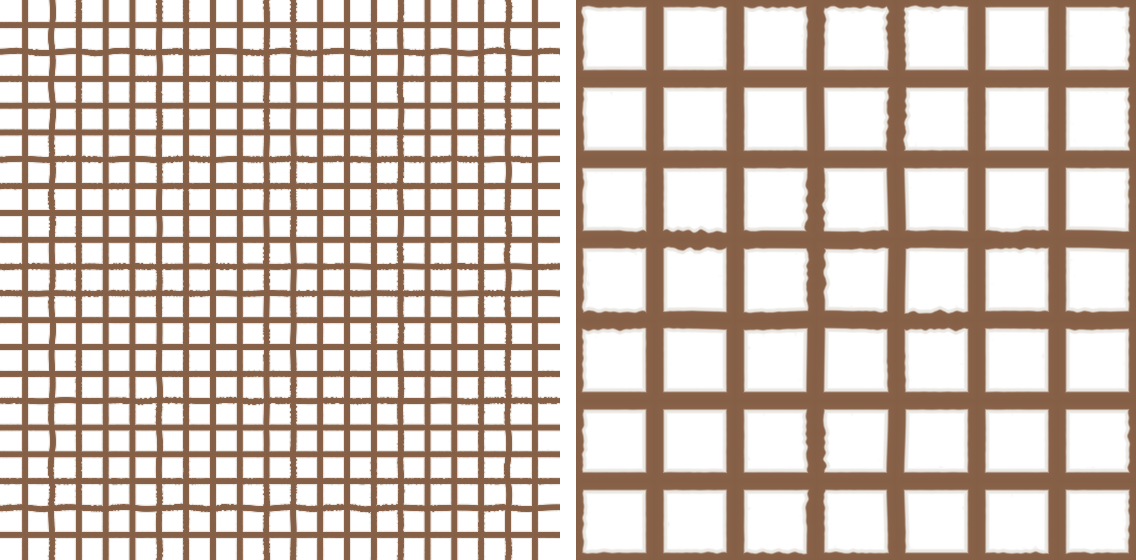
Left, the full canvas; right, a detail of the centre.
This pattern is drawn by a three.js fragment shader. Its source:

```glsl
// A woven grid of brown lines over white, twenty across and twenty down.
// Each line is a distance to its nearest centre; chosen lines, mirrored about
// the middle, sway with a wave and fray with gradient noise. Pale edges follow.
#define LINES 20.0
#define PITCH 0.0479
#define LINE_WIDTH 0.0106
#define FRINGE 0.0021
#define SOFTNESS 0.0008
#define SWAY 0.0022
#define FRAY 0.0030
#define GRAIN 210.0
#define BROWN vec3(0.53, 0.38, 0.28)
#define PALE vec3(0.92, 0.91, 0.89)
#define PAPER vec3(1.0)

varying vec2 vUv;

vec2 hashGradient(vec2 cell) {
  float h = fract(sin(dot(cell, vec2(127.1, 311.7))) * 43758.5);
  return vec2(cos(h * 6.2832), sin(h * 6.2832));
}

float gradientNoise(vec2 p) {
  vec2 cell = floor(p);
  vec2 f = p - cell;
  vec2 u = f * f * f * (f * (f * 6.0 - 15.0) + 10.0);
  float a = dot(hashGradient(cell), f);
  float b = dot(hashGradient(cell + vec2(1.0, 0.0)), f - vec2(1.0, 0.0));
  float c = dot(hashGradient(cell + vec2(0.0, 1.0)), f - vec2(0.0, 1.0));
  float d = dot(hashGradient(cell + vec2(1.0, 1.0)), f - vec2(1.0, 1.0));
  return mix(mix(a, b, u.x), mix(c, d, u.x), u.y);
}

// Signed distance to the nearest line of one direction, negative inside
float lineDistance(float across, float along, float seed) {
  float index = clamp(floor((across - 0.5) / PITCH + 0.5 * LINES), 0.0, LINES - 1.0);
  float centre = 0.5 + (index - 0.5 * (LINES - 1.0)) * PITCH;

  // Every fourth line in from either border is hand drawn, less so inward
  float rank = min(index, LINES - 1.0 - index);
  float beat = mod(rank, 4.0);
  float drawn = 1.0 - step(0.5, abs(beat - 1.0));
  float worn = 1.0 - step(0.5, abs(beat - 2.0));
  float sway = drawn * exp2(-(rank - 1.0) * 0.25);
  float fray = 0.08 + 0.75 * drawn + 0.5 * worn;

  // Slow sway of the whole line
  float lane = index * 3.37 + seed;
  float wave = 0.6 * sin(along * 3.1416 / PITCH + lane)
             + 1.3 * gradientNoise(vec2(along * 22.0, lane + 0.5));
  float offset = across - centre - SWAY * sway * wave;

  // Ragged edges, in patches, different on either side
  float side = offset < 0.0 ? 0.0 : 5.41;
  float patches = smoothstep(-0.25, 0.3, gradientNoise(vec2(along * 14.0, lane + 9.3)));
  float ragged = gradientNoise(vec2(along * GRAIN, lane + side + 0.37));
  return abs(offset) - 0.5 * LINE_WIDTH - FRAY * fray * patches * ragged;
}

void main() {
  float vertical = lineDistance(vUv.x, vUv.y, 2.6);
  float horizontal = lineDistance(vUv.y, vUv.x, 71.2);
  float d = min(vertical, horizontal);

  // Paper, then the pale fringe with a few flecks beyond it
  float fleck = smoothstep(0.35, 0.6, gradientNoise(vUv * GRAIN));
  float fringe = 1.0 - smoothstep(FRINGE - SOFTNESS, FRINGE + SOFTNESS, d);
  float near = 1.0 - smoothstep(FRINGE, 3.0 * FRINGE, d);
  vec3 colour = mix(PAPER, PALE, max(fringe, 0.5 * fleck * near));

  // Brown line, a touch deeper along its core
  float ink = 1.0 - smoothstep(-SOFTNESS, SOFTNESS, d);
  float core = smoothstep(0.0, 0.5 * LINE_WIDTH, -d);
  colour = mix(colour, BROWN * (1.01 - 0.03 * core), ink);

  gl_FragColor = vec4(colour, 1.0);
}
```
